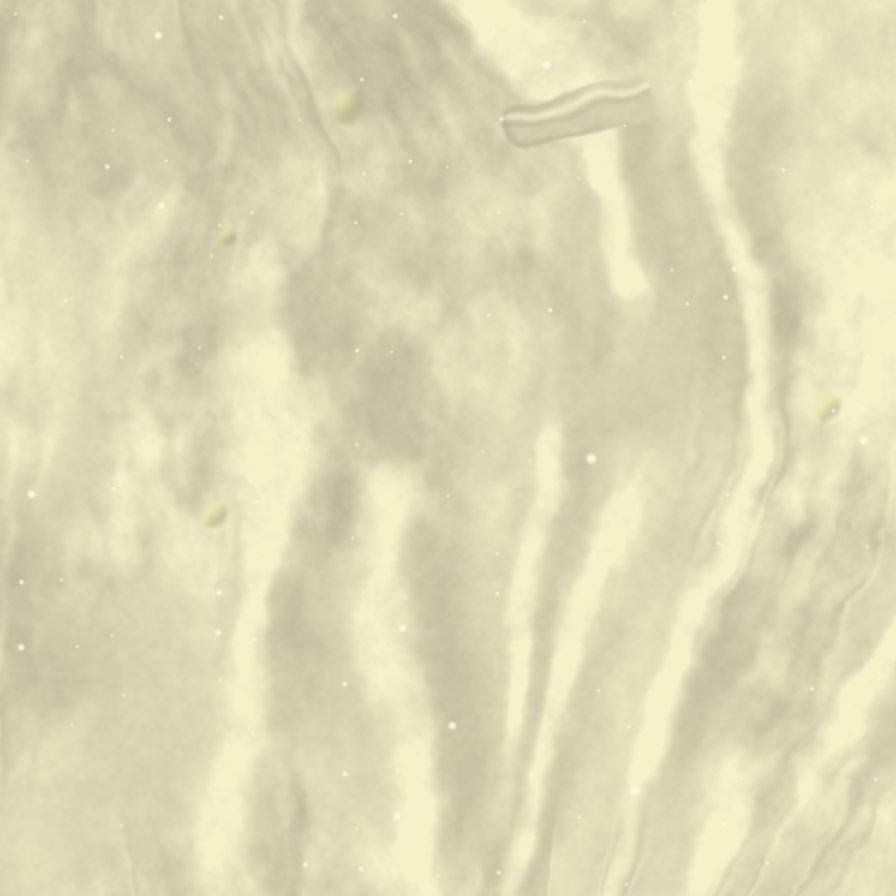
Reproduce this texture procedurally as a WebGL 1 fragment shader.

```glsl
precision highp float;
// Pale translucent film seen under a microscope: ragged cream folds with shaded
// flanks run down a warped sheet, over cloudy noise, lumpy relief and grain,
// with scattered bright specks, olive granules and one rod-shaped fragment.

uniform vec2 u_resolution;

float hash(vec2 p) {
  return fract(sin(dot(p, vec2(127.1, 311.7))) * 43758.5453);
}

float noise(vec2 p) {
  vec2 i = floor(p), f = fract(p);
  f = f * f * (3.0 - 2.0 * f);
  return mix(mix(hash(i), hash(i + vec2(1.0, 0.0)), f.x),
             mix(hash(i + vec2(0.0, 1.0)), hash(i + 1.0), f.x), f.y);
}

float fbm(vec2 p) {
  float sum = 0.0, amp = 0.53;
  for (int i = 0; i < 4; i++) {
    sum += amp * noise(p);
    p = mat2(1.6, 1.2, -1.2, 1.6) * p + 7.3;
    amp *= 0.5;
  }
  return sum;
}

// Offset from the grain in this grid cell (xy) and its random value (z).
vec3 scatter(vec2 p, float cells) {
  vec2 cell = floor(p * cells);
  vec2 centre = 0.25 + 0.5 * vec2(hash(cell + 3.1), hash(cell + 8.7));
  return vec3((fract(p * cells) - centre) / cells, hash(cell + 15.3));
}

// Bends the sheet: upper folds drift right going down, lower right ones left.
vec2 bend(vec2 p) {
  vec2 q = p + 0.06 * (vec2(noise(p * 6.0), noise(p * 6.0 + 40.0)) - 0.5);
  q += 0.03 * (vec2(fbm(p * 22.0), fbm(p * 22.0 + 20.0)) - 0.5);
  float upper = smoothstep(0.15, 0.4, p.x) * (1.0 - smoothstep(0.5, 0.85, p.x));
  float rise = max(p.y - 0.6, 0.0), fall = max(0.6 - p.y, 0.0);
  q.x += 0.9 * upper * rise * rise;
  q.x += 0.75 * smoothstep(0.4, 0.9, p.x) * fall * fall;
  return q;
}

// Bright broken ridges of changing width, each with a dark flank on its right.
float folds(vec2 q) {
  float light = 0.0;
  for (int i = 0; i < 10; i++) {
    float n = float(i);
    float path = 0.05 + 0.128 * n + 0.13 * (noise(vec2(q.y * 2.3, n * 7.3)) - 0.5);
    float width = mix(0.014, 0.036, hash(vec2(n, 4.0)));
    width *= 0.6 + 0.9 * noise(vec2(q.y * 6.0, n * 9.1 + 3.0));
    float shown = smoothstep(0.38, 0.62, noise(vec2(q.y * 4.2 + n * 5.1, n * 3.7)));
    float core = (q.x - path) / width;
    float flank = (q.x - path - 2.4 * width) / (1.3 * width);
    float ridge = exp(-core * core * (0.5 + 0.5 * core * core));
    light += shown * (0.68 * ridge - 0.3 * exp(-flank * flank));
  }
  return light;
}

// Tilted rod with worn ends: x is its coverage, y its shading.
vec2 rod(vec2 p) {
  vec2 r = mat2(0.97, -0.24, 0.24, 0.97) * (p - vec2(0.645, 0.873));
  r += 0.011 * (vec2(noise(p * 38.0), noise(p * 30.0 + 6.0)) - 0.5);
  vec2 edge = abs(r) - vec2(0.066, 0.006);
  float d = length(max(edge, 0.0)) + min(max(edge.x, edge.y), 0.0) - 0.019;
  float shade = 0.3 + 0.45 * exp(-pow((r.y - 0.012) / 0.004, 2.0));
  shade -= 0.25 * exp(-pow((r.y - 0.004) / 0.004, 2.0));
  float rim = exp(-pow((d + 0.003) / 0.005, 2.0));
  shade -= 0.35 * rim * smoothstep(0.07, -0.06, r.x + r.y);
  return vec2(1.0 - smoothstep(-0.003, 0.004, d), shade);
}

void main() {
  vec2 p = gl_FragCoord.xy / u_resolution;
  vec2 q = bend(p);

  // Cloudy sheet, lighter toward the right edge
  float tone = 0.4 + 1.3 * (fbm(q * vec2(5.0, 3.2) + 11.0) - 0.5);
  tone += 0.16 * smoothstep(0.75, 1.0, p.x);
  tone += folds(q);

  // Bright lumps and side-lit relief, gathered in patches
  float lumps = fbm(p * vec2(24.0, 20.0)) - 0.5;
  float patches = smoothstep(0.42, 0.68, fbm(p * vec2(5.5, 4.0) + 31.0));
  float rough = max(patches, smoothstep(0.45, 0.95, tone));
  vec2 reliefAt = q * vec2(21.0, 11.0) + 2.0;
  float relief = fbm(reliefAt) - fbm(reliefAt + vec2(0.28, -0.16));
  tone += 0.16 * patches + lumps * mix(0.15, 0.85, rough);
  tone += relief * mix(0.15, 1.0, rough);

  // Thin lengthwise creases, pale with a dark side
  float grooves = 2.0 * noise(q * vec2(19.0, 2.6) + 5.0) - 1.0;
  float crease = exp(-pow(grooves / 0.16, 2.0)) - exp(-pow((grooves - 0.3) / 0.16, 2.0));
  tone += 0.15 * crease * smoothstep(0.45, 0.7, noise(p * 4.5 + 9.0));

  vec2 fragment = rod(p);
  tone = mix(tone, fragment.y + 0.35 * lumps, fragment.x);

  // Compress the extremes, then add grain
  tone = mix(tone, smoothstep(-0.25, 1.15, tone) * 1.2 - 0.1, 0.6);
  tone += 0.13 * (noise(p * 75.0) - 0.5) + 0.12 * (noise(p * 150.0) - 0.5);
  tone = clamp(tone, -0.25, 1.1);

  vec3 color = mix(vec3(0.78, 0.76, 0.64), vec3(0.95, 0.93, 0.78), tone);

  // Olive granules with a lit yellowish side
  vec3 granule = scatter(p, 6.0);
  float size = mix(0.01, 0.026, hash(vec2(granule.z, 2.0)));
  vec2 oval = granule.xy + 0.008 * (noise(p * 60.0) - 0.5);
  float body = 1.0 - smoothstep(0.4, 1.0, length(oval * vec2(1.1, 0.9)) / size);
  float lit = smoothstep(-0.6, 0.7, (oval.y - oval.x) / size + lumps);
  vec3 olive = mix(vec3(0.7, 0.68, 0.5), vec3(0.93, 0.91, 0.68), lit);
  color = mix(color, olive, 0.6 * body * step(0.76, granule.z));

  // Bright specks, mostly tiny and faint
  vec3 speck = scatter(p + 0.37, 19.0);
  float chance = hash(vec2(speck.z, 6.0));
  float radius = mix(0.003, 0.009, pow(chance, 5.0));
  float glint = 1.0 - smoothstep(0.2, 1.0, length(speck.xy) / radius);
  glint *= mix(0.4, 0.95, chance) * step(0.7, speck.z);
  color = mix(color, vec3(0.99, 0.98, 0.87), glint);

  gl_FragColor = vec4(color, 1.0);
}
```
